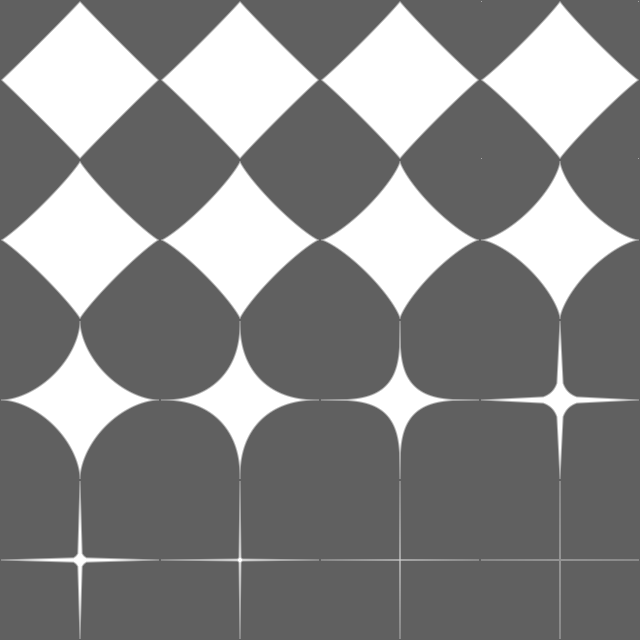
Give the GLSL for this pattern, as a three.js fragment shader.

```glsl
varying vec2 vUv;

const float TILES = 4.0;
const float STAR_REACH = 0.98;
const float EDGE = 0.0016;
const vec3 GRAY = vec3(0.376);
const vec3 WHITE = vec3(1.0);

// Exponent rises slowly from a diamond, then quickly towards a thin cross
float starExponent(float index) {
  return 1.0 + 0.165 * pow(1.55, index - 5.0) + exp2(1.55 * (index - 10.0));
}

// Signed distance outside a superellipse centred at the origin, q in 0..1
float superellipse(vec2 q, float p) {
  float largest = max(max(q.x, q.y), 0.001);
  vec2 s = pow(q / largest, vec2(p));
  float norm = largest * pow(s.x + s.y, 1.0 / p);
  vec2 slope = pow(q / norm, vec2(p - 1.0));
  return (norm - 1.0) / max(length(slope), 0.001);
}

// Positive inside two crossed, linearly tapering arms
float taperedCross(vec2 q, float slope) {
  return slope * (1.0 - max(q.x, q.y)) - min(q.x, q.y);
}

// Concave star left over between four superellipses at the tile corners
float star(vec2 q, float p) {
  float body = superellipse(max(1.0 - q, 0.0), p);
  float armSlope = 0.4 / p * smoothstep(2.0, 8.0, p);
  float shape = max(body, taperedCross(q, armSlope));
  return min(shape, 1.0 - max(q.x, q.y));
}

void main() {
  vec2 grid = vUv * TILES;
  vec2 tile = min(floor(grid), TILES - 1.0);
  float index = tile.x + TILES * (TILES - 1.0 - tile.y);

  // Fold each tile into one quadrant, with star tips at one
  vec2 q = abs(grid - tile - 0.5) * 2.0 / STAR_REACH;
  float toCanvas = 0.5 * STAR_REACH / TILES;
  float d = star(q, starExponent(index)) * toCanvas;

  float coverage = clamp(0.5 + 0.5 * d / EDGE, 0.0, 1.0);
  gl_FragColor = vec4(mix(GRAY, WHITE, coverage), 1.0);
}
```
